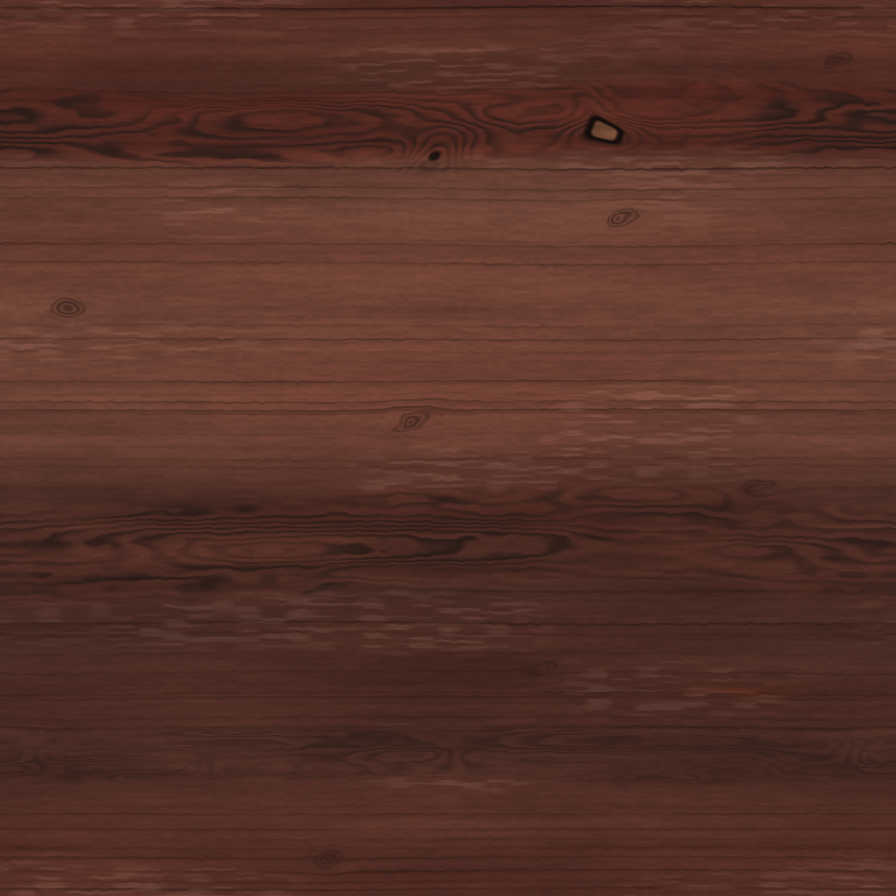
A WebGL 2 fragment shader for this texture:

```glsl
#version 300 es
precision highp float;
// Dark reddish wood with long horizontal grain, figured bands and small knots; tiles on both axes.
uniform vec2 u_resolution;
out vec4 fragColor;

float hash(vec2 p) {
  vec3 q = fract(vec3(p.xyx) * vec3(0.1031, 0.103, 0.0973));
  q += dot(q, q.yzx + 33.33);
  return fract((q.x + q.y) * q.z);
}

// Value noise over the unit tile with a whole number of cells per axis.
float noise(vec2 uv, vec2 cells) {
  vec2 p = uv * cells, i = floor(p), f = p - i;
  f = f * f * f * (f * (f * 6.0 - 15.0) + 10.0);
  vec2 a = mod(i, cells), b = mod(i + 1.0, cells);
  vec2 seed = cells * 1.7;
  return mix(mix(hash(a + seed), hash(vec2(b.x, a.y) + seed), f.x),
             mix(hash(vec2(a.x, b.y) + seed), hash(b + seed), f.x), f.y);
}

float fbm(vec2 uv, vec2 cells) {
  return 0.55 * noise(uv, cells) + 0.3 * noise(uv, cells * 2.0) + 0.15 * noise(uv, cells * 4.0);
}

// Offset from a centre on the wrapped tile, turned by tilt and scaled to a unit ellipse.
vec2 ellipseSpace(vec2 uv, vec2 centre, vec2 radius, float tilt) {
  vec2 p = fract(uv - centre + 0.5) - 0.5;
  float c = cos(tilt), s = sin(tilt);
  return vec2(c * p.x + s * p.y, c * p.y - s * p.x) / radius;
}

// Soft horizontal band with a wandering edge.
float band(vec2 uv, float centre, float halfWidth) {
  float wave = 0.5 * (noise(vec2(uv.x, centre), vec2(4, 31)) - 0.5);
  return 1.0 - smoothstep(0.72, 1.05, abs((uv.y - centre) / halfWidth + wave));
}

// Thin growth lines, one per row, each with its own offset and strength.
float growthLines(vec2 uv, float rows) {
  float y = uv.y * rows, id = mod(floor(y), rows);
  float d = (fract(y) - 0.25 - 0.5 * hash(vec2(id, rows))) / rows;
  float core = 1.0 - smoothstep(0.0004, 0.0021, abs(d));
  float fade = smoothstep(-0.008, 0.0, d) * (1.0 - smoothstep(0.0, 0.002, d));
  float strength = pow(hash(vec2(id, rows + 9.0)), 1.6);
  return (core + 0.35 * fade) * strength * (0.45 + 0.75 * noise(uv, vec2(7, rows)));
}

void main() {
  vec2 uv = gl_FragCoord.xy / u_resolution;
  float top = band(uv, 0.863, 0.043);
  float middle = band(uv, 0.392, 0.059);
  float low = band(uv, 0.157, 0.031);
  float figured = max(top, max(middle, low));

  // Grain coordinates: slow drift, fine jitter, and bending around the knots.
  vec2 grain = uv;
  grain.y += 0.007 * (noise(uv, vec2(3, 9)) - 0.5) + 0.0016 * (noise(uv, vec2(130, 60)) - 0.5);
  float knotShade = 0.0;
  for (int i = 0; i < 10; i++) {
    float k = float(i);
    vec2 centre = vec2(fract(k * 0.618 + 0.37), (k + 0.25 + 0.5 * hash(vec2(k, 3))) / 10.0);
    vec2 radius = vec2(0.018 + 0.012 * hash(vec2(k, 5)), 0.0075 + 0.004 * hash(vec2(k, 7)));
    vec2 q = ellipseSpace(uv, centre, radius, 0.35 * hash(vec2(k, 11)) - 0.1);
    q += 0.7 * (vec2(noise(uv, vec2(45, 70)), noise(uv, vec2(43, 80))) - 0.5);
    float r = length(q - vec2(0.25 * q.y, 0.0));
    grain.y -= 0.6 * q.y * radius.y * exp(-0.4 * r * r);
    float rings = 0.5 + 0.5 * sin(r * 15.0 + 3.0 * noise(uv, vec2(60, 90)));
    float body = 1.0 - smoothstep(0.6, 1.25, r);
    knotShade += body * (0.3 + 0.6 * rings) + 0.2 * rings * exp(-r * r * 0.7);
  }
  knotShade *= 1.0 - 0.8 * figured;

  // Open knot with a pale heart, and a small dark pit beside it.
  vec2 heart = ellipseSpace(uv, vec2(0.675, 0.853), vec2(0.02, 0.0115), -0.35);
  heart.y *= 1.0 + 0.25 * heart.x;
  float heartR = pow(dot(heart * heart, heart * heart), 0.25);
  float pitR = length(ellipseSpace(uv, vec2(0.485, 0.826), vec2(0.0085, 0.0055), 0.5));
  float heartHalo = exp(-0.22 * heartR * heartR);
  float pitHalo = exp(-0.045 * pitR * pitR);

  // Base tone: a broad light zone over darker wood, with cloudy patches.
  float cloud = fbm(uv, vec2(4, 9)) - 0.5;
  float light = smoothstep(0.42, 0.545, uv.y) * (1.0 - smoothstep(0.785, 0.85, uv.y));
  float edge = 1.0 - smoothstep(0.03, 0.2, min(uv.y, 1.0 - uv.y));
  float tone = 0.1 + 0.8 * light + 0.2 * edge + 0.4 * cloud;
  tone += 0.3 * (noise(grain, vec2(2, 38)) - 0.5) + 0.22 * (noise(grain, vec2(4, 110)) - 0.5);
  vec3 color = mix(vec3(0.275, 0.158, 0.13), vec3(0.435, 0.262, 0.21), tone);
  float red = 0.7 * edge + 0.8 * top + 0.6 * (noise(grain, vec2(2, 14)) - 0.5);
  color *= 1.0 + red * vec3(0.05, -0.06, -0.07);

  // Straight grain.
  float lines = growthLines(grain, 34.0) + 0.6 * growthLines(grain, 83.0);
  color *= 1.0 - 0.3 * min(lines, 1.2) * (1.0 - 0.7 * figured);

  // Contour figure inside the bands.
  float contour = 6.5 * noise(grain, vec2(3, 23)) + 2.4 * noise(grain, vec2(7, 47))
                + 0.5 * noise(grain, vec2(40, 120)) + 22.0 * grain.y * (1.0 - grain.y);
  contour += low * 4.0 * noise(grain, vec2(11, 70)) + 3.5 * heartHalo + 5.0 * pitHalo;
  float phase = fract(contour);
  float ring = smoothstep(0.2, 0.72, phase) * (1.0 - smoothstep(0.76, 1.0, phase));
  float depth = smoothstep(0.3, 0.75, fbm(grain, vec2(4, 34)));
  float zone = max(max(top, middle), max(0.6 * low, max(0.7 * heartHalo, 0.55 * pitHalo)));
  color = mix(color, color * vec3(1.1, 1.04, 1.02), max(top, middle));
  color = mix(color, vec3(0.175, 0.112, 0.095), zone * (ring * (0.3 + 0.5 * depth) + 0.22 * depth));

  // Knots, pit and pale heart.
  color = mix(color, vec3(0.2, 0.115, 0.095), 0.62 * clamp(knotShade, 0.0, 1.0));
  color = mix(color, vec3(0.09, 0.055, 0.05), 0.9 * (1.0 - smoothstep(0.5, 1.2, pitR)));
  color = mix(color, vec3(0.07, 0.045, 0.04), 0.95 * (1.0 - smoothstep(0.9, 1.25, heartR)));
  vec3 heartColor = vec3(0.43, 0.28, 0.2) * (0.85 + 0.3 * noise(uv, vec2(60, 120)));
  color = mix(color, heartColor, 1.0 - smoothstep(0.58, 0.82, heartR));

  // Rust smear, pale scuffs and fine fibres.
  float fibre = noise(grain, vec2(36, 300));
  vec2 smear = ellipseSpace(uv, vec2(0.83, 0.23), vec2(0.06, 0.009), 0.0);
  color = mix(color, vec3(0.36, 0.14, 0.08), 0.7 * fibre * exp(-dot(smear, smear)));
  float scuff = smoothstep(0.6, 0.85, noise(uv, vec2(4, 13))) * smoothstep(0.45, 0.9, fibre);
  color += 0.045 * scuff * (1.0 - figured);
  color *= 1.0 + 0.09 * (fibre - 0.5) + 0.07 * (noise(uv, vec2(150, 420)) - 0.5);
  fragColor = vec4(color, 1.0);
}
```
